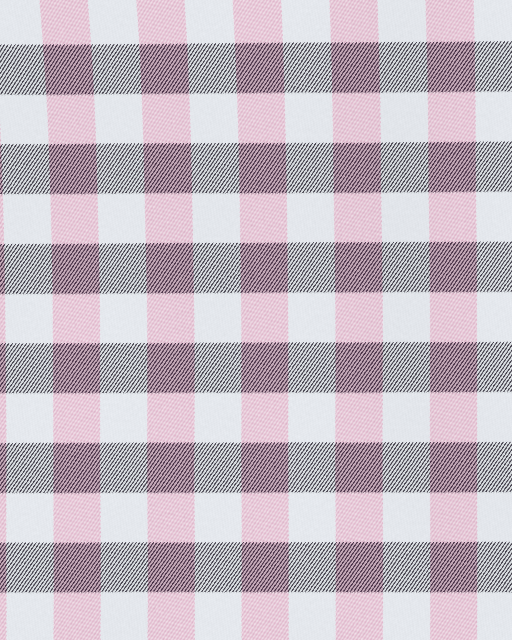
Write a Shadertoy shader that draws this texture.

```glsl
vec2 hashGradient(vec2 cell) {
    vec2 h = vec2(dot(cell, vec2(127.1, 311.7)), dot(cell, vec2(269.5, 183.3)));
    return 2.0 * fract(sin(h) * 43758.55) - 1.0;
}

float gradientNoise(vec2 p) {
    vec2 i = floor(p), f = p - i;
    vec2 u = f * f * (3.0 - 2.0 * f);
    float a = dot(hashGradient(i), f);
    float b = dot(hashGradient(i + vec2(1, 0)), f - vec2(1, 0));
    float c = dot(hashGradient(i + vec2(0, 1)), f - vec2(0, 1));
    float d = dot(hashGradient(i + vec2(1, 1)), f - vec2(1, 1));
    return mix(mix(a, b, u.x), mix(c, d, u.x), u.y);
}

// Covers the first half of every unit period
float stripe(float x, float blur) {
    return 1.0 - smoothstep(-blur, blur, abs(fract(x + 0.25) - 0.5) - 0.25);
}

void mainImage(out vec4 fragColor, in vec2 fragCoord) {
    vec2 p = fragCoord / iResolution.y;
    float pixel = 1.0 / iResolution.y;
    float down = 1.0 - p.y;

    // Cloth drape: columns lean left near the top, rows tilt and ripple
    vec2 cloth = vec2(p.x + (0.0228 - 0.0243 * p.x) * pow(p.y, 4.0),
                      down + 0.007 * (p.x - 0.4) * p.y);
    cloth += 0.0015 * vec2(gradientNoise(p * 5.0), gradientNoise(p * 6.0 + 20.0));

    // Rising twill ribs with slightly uneven threads
    float fiber = gradientNoise(cloth * vec2(300.0, 200.0));
    float slub = gradientNoise(cloth * vec2(110.0, 140.0) + 40.0);
    float phase = (cloth.x + 0.7 * cloth.y) / 0.0054 + 0.12 * fiber + 0.12 * slub;
    float rib = sin(6.2832 * phase);
    float bead = sin(6.2832 * (cloth.y - 0.25 * cloth.x) / 0.0062);
    float darkThread = smoothstep(-0.75, 0.85, rib - 0.28 + 0.2 * bead + 0.45 * fiber);

    // Pink columns and dark rows, with edges stepped by the ribs
    float column = stripe((cloth.x - 0.0833 + 0.0005 * bead) / 0.1471, 0.6 * pixel / 0.1471);
    float row = stripe((cloth.y - 0.0685 + 0.0015 * rib) / 0.156, 0.7 * pixel / 0.156);

    // Light ground
    vec3 white = vec3(0.895, 0.908, 0.928) + 0.01 * bead * rib;
    vec3 pink = mix(vec3(0.885, 0.735, 0.81), vec3(0.925, 0.845, 0.885),
                    0.5 + 0.45 * rib + 0.2 * bead + 0.2 * fiber);
    vec3 ground = mix(white, pink, column);

    // Dark yarn crossing each ground colour
    vec3 grayBand = mix(vec3(0.85, 0.868, 0.88), vec3(0.27, 0.255, 0.30), darkThread);
    vec3 plumBand = mix(vec3(0.77, 0.665, 0.72), vec3(0.285, 0.195, 0.28), darkThread);
    vec3 color = mix(ground, mix(grayBand, plumBand, column), row);

    // Yarn grain and soft folds
    color += 0.02 * fiber + 0.01 * slub;
    color *= 1.0 + 0.02 * gradientNoise(p * vec2(4.0, 2.0) + 7.0);
    fragColor = vec4(clamp(color, 0.0, 1.0), 1.0);
}
```
